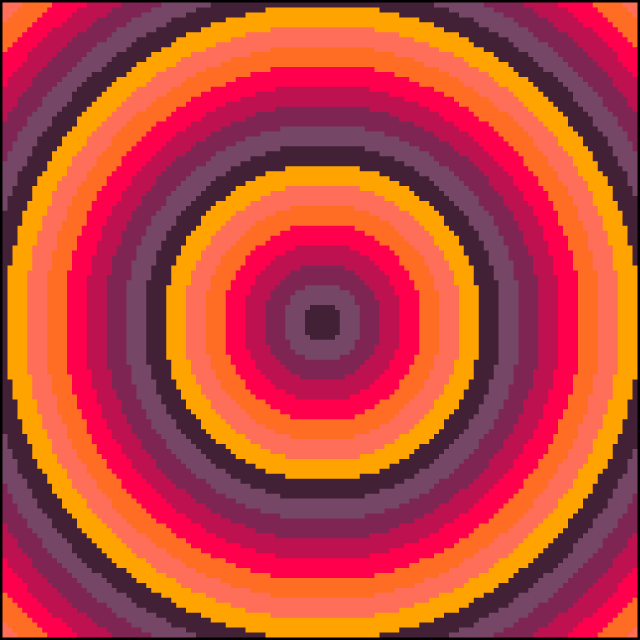
This background is drawn by a WebGL 1 fragment shader. Its source:

```glsl
precision mediump float;
// Concentric rings in eight repeating colours, drawn on a coarse 128 x 128 grid
// of square cells inside a thin black frame. The ring index comes from the
// distance between cells; supersampling smooths the stair-step edges.

uniform vec2 u_resolution;

const float CELLS = 128.0;        // grid cells per side
const float RING_WIDTH = 4.0;     // in cells
const float FRAME = 1.0 / 256.0;  // frame thickness, in canvas units

// Eight-colour cycle, from the centre outwards
vec3 ringColor(float ring) {
  float i = mod(ring, 8.0);
  if (i < 0.5) return vec3(0.259, 0.129, 0.212);  // dark plum
  if (i < 1.5) return vec3(0.459, 0.275, 0.396);  // mauve
  if (i < 2.5) return vec3(0.494, 0.145, 0.325);  // purple
  if (i < 3.5) return vec3(0.745, 0.071, 0.314);  // crimson
  if (i < 4.5) return vec3(1.0, 0.0, 0.302);      // red
  if (i < 5.5) return vec3(1.0, 0.424, 0.141);    // orange
  if (i < 6.5) return vec3(1.0, 0.431, 0.349);    // salmon
  return vec3(1.0, 0.639, 0.0);                   // amber
}

vec3 scene(vec2 uv) {
  vec2 p = (uv - FRAME) / (1.0 - 2.0 * FRAME);
  if (min(p.x, p.y) < 0.0 || max(p.x, p.y) >= 1.0) return vec3(0.0);

  // Whole-cell offset from the centre cell, just right of and below the middle
  vec2 offset = floor(p * CELLS) - vec2(64.0, 63.0);
  // The small bias keeps exact distances in the outer ring
  return ringColor(floor((length(offset) + 0.002) / RING_WIDTH));
}

void main() {
  // Average a 4 x 4 set of samples within each pixel
  vec3 sum = vec3(0.0);
  for (int y = 0; y < 4; y++) {
    for (int x = 0; x < 4; x++) {
      vec2 jitter = (vec2(float(x), float(y)) + 0.5) / 4.0 - 0.5;
      sum += scene((gl_FragCoord.xy + jitter) / u_resolution);
    }
  }
  gl_FragColor = vec4(sum / 16.0, 1.0);
}
```
